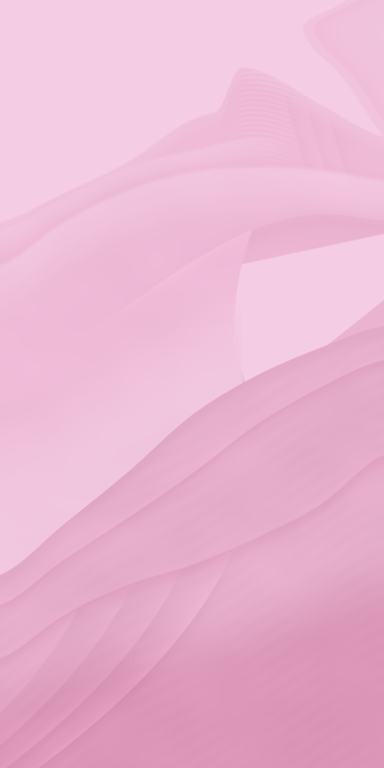
Reproduce this background procedurally as a Shadertoy shader.

```glsl
// Pale pink silk drapery: a billowing back cloth with an opening, and a darker front cloth.

const vec3 SKY  = vec3(0.957, 0.802, 0.890);
const vec3 PALE = vec3(0.946, 0.780, 0.870);
const vec3 PINK = vec3(0.934, 0.730, 0.841);
const vec3 ROSE = vec3(0.912, 0.690, 0.805);
const vec3 SATIN = vec3(0.904, 0.686, 0.798);
const vec3 MAUVE = vec3(0.886, 0.660, 0.774);
const vec3 DEEP = vec3(0.855, 0.588, 0.718);

const float RUFFLE_DENSITY = 480.0;
const float RUFFLE_DEPTH = 0.009;
const float SHEEN_DEPTH = 0.008;
const float THREAD_DEPTH = 0.004;

// Fold heights at seven evenly spaced positions, in canvas widths
const float[7] BACK_LEFT  = float[7](1.422, 1.497, 1.578, 1.688, 1.722, 1.730, 1.730);
const float[7] BACK_RIGHT = float[7](1.820, 1.820, 1.820, 1.822, 1.818, 1.729, 1.643);
const float[7] BACK_RIDGE = float[7](1.400, 1.485, 1.565, 1.608, 1.640, 1.610, 1.570);
const float[7] BACK_FOLD  = float[7](1.310, 1.422, 1.505, 1.552, 1.565, 1.557, 1.531);
const float[7] CURL       = float[7](1.023, 1.102, 1.206, 1.318, 1.406, 1.443, 1.427);
const float[7] FRONT_TOP  = float[7](0.503, 0.635, 0.771, 0.919, 1.021, 1.094, 1.151);
const float[7] FRONT_FOLD = float[7](0.424, 0.542, 0.651, 0.766, 0.893, 0.990, 1.062);
const float[7] FRONT_MID  = float[7](0.286, 0.398, 0.477, 0.529, 0.599, 0.685, 0.815);
const float[7] FRONT_LOW  = float[7](0.190, 0.270, 0.325, 0.340, 0.372, 0.437, 0.490);
const float[7] FLAP_SIDE  = float[7](1.000, 0.961, 0.922, 0.875, 0.812, 0.794, 0.900);

// Smooth spline through seven heights
float curve(float x, float[7] h) {
    float s = clamp(x, 0.0, 1.0) * 6.0;
    int i = min(int(s), 5);
    float f = s - float(i);
    float a = h[max(i - 1, 0)], b = h[i], c = h[i + 1], d = h[min(i + 2, 6)];
    return b + 0.5 * f * (c - a + f * (2.0 * a - 5.0 * b + 4.0 * c - d
             + f * (3.0 * (b - c) + d - a)));
}

float cover(float dist, float softness) {
    return smoothstep(-softness, softness, dist);
}

float falloff(float dist, float width) {
    return exp(-abs(dist) / width);
}

// Shading that starts sharply on one side of a fold
float crease(float dist, float width) {
    return cover(dist, 0.004) * falloff(dist, width);
}

// Broad uneven sheen from layered sines
float sheen(vec2 p) {
    float sum = 0.0, amp = 0.6;
    for (int i = 0; i < 4; i++) {
        p = mat2(0.8, 0.6, -0.6, 0.8) * p * 1.7 + 1.3;
        sum += amp * sin(p.x + 0.8 * sin(p.y)) * cos(p.y * 0.7);
        amp *= 0.65;
    }
    return sum;
}

vec3 backCloth(vec2 p, float depth, float aa) {
    vec3 col = mix(mix(PALE, PINK, 0.5), PINK, smoothstep(0.0, 0.06, depth));

    // Fine ruffles and pleats beneath the peak
    float ruffles = smoothstep(0.56, 0.62, p.x) * smoothstep(0.86, 0.66, p.x);
    col += RUFFLE_DEPTH * ruffles * sin(RUFFLE_DENSITY * (depth + 0.25 * p.x));
    for (int i = 0; i < 3; i++) {
        float pleat = p.x - 0.77 - 0.05 * float(i) + 0.30 * (p.y - 1.65);
        col = mix(col, ROSE, 0.45 * crease(pleat, 0.022) * smoothstep(0.01, 0.06, depth));
    }

    // Overlapping soft bands
    float ridge = curve(p.x, BACK_RIDGE) - p.y;
    vec3 band = mix(mix(PALE, PINK, 0.3), PINK, smoothstep(0.0, 0.08, ridge));
    col = mix(col, band, cover(ridge, 0.006) * smoothstep(0.80, 0.60, p.x));
    float fold = curve(p.x, BACK_FOLD) - p.y;
    col = mix(col, ROSE, 0.25 * falloff(min(fold + 0.01, 0.0), 0.02) * smoothstep(-0.05, 0.0, fold));
    band = mix(mix(PALE, PINK, 0.15), PINK, smoothstep(0.0, 0.17, fold));
    col = mix(col, band, cover(fold, 0.009));

    // Lower sheet, and the shaded underside of its curl
    float curl = curve(p.x, CURL) - p.y;
    vec3 sheet = mix(PINK, PALE, smoothstep(0.06, 0.36, curl));
    col = mix(col, sheet, cover(curl, 0.01));
    col = mix(col, ROSE, 0.30 * crease(-curl, 0.025) * smoothstep(0.25, 0.55, p.x));
    col += 0.022 * crease(curl, 0.018) * smoothstep(0.1, 0.5, p.x);
    float inside = cover(curl, aa) * cover(p.x - 0.632 - 0.30 * max(p.y - 1.32, 0.0), 0.004);
    col = mix(col, mix(PINK, ROSE, 0.3 + 0.7 * falloff(curl - 0.02, 0.05)), inside);
    return col + SHEEN_DEPTH * sheen(p * vec2(4.0, 6.0));
}

vec3 frontCloth(vec2 p, float depth, float aa) {
    vec3 col = mix(MAUVE, SATIN, smoothstep(0.0, 0.05, depth));
    float fold = curve(p.x, FRONT_FOLD) - p.y;
    vec3 band = mix(SATIN, MAUVE, 0.5 * smoothstep(0.03, 0.14, fold));
    col = mix(col, band, cover(fold, 0.004));
    col = mix(col, DEEP, 0.60 * crease(fold, 0.020));
    col += 0.016 * crease(-fold, 0.025);

    float middle = curve(p.x, FRONT_MID) - p.y;
    col = mix(col, SATIN, cover(middle, 0.006) * smoothstep(0.0, 0.05, middle));
    col = mix(col, DEEP, 0.55 * crease(middle, 0.030));
    col += 0.012 * crease(-middle, 0.03);
    col = mix(col, DEEP, 0.95 * smoothstep(-0.10, 0.12, curve(p.x, FRONT_LOW) - p.y));

    // Curved creases fanning through the lower folds, and fine threads
    for (int i = 0; i < 4; i++) {
        float k = float(i);
        float line = p.x - 0.10 + 0.085 * k - (1.35 - 0.05 * k) * p.y + 0.8 * p.y * p.y;
        float reach = smoothstep(0.60 - 0.06 * k, 0.40, p.y) / (1.0 + 0.5 * k);
        col += reach * (0.034 * crease(-line, 0.035) - 0.034 * crease(line, 0.020 + 0.01 * k));
    }
    col += THREAD_DEPTH * sin(150.0 * fold + 4.0 * sin(7.0 * p.x)) * sin(9.0 * p.x + 5.0 * p.y);
    return col + 1.3 * SHEEN_DEPTH * sheen(p * vec2(5.0, 7.0) + 3.0);
}

void mainImage(out vec4 fragColor, in vec2 fragCoord) {
    vec2 p = fragCoord / iResolution.xy * vec2(1.0, 2.0);
    float aa = 1.0 / iResolution.x;
    vec3 col = SKY;

    // Small flap in the upper corner
    float flap = p.x - curve((p.y - 1.635) / 0.365, FLAP_SIDE);
    vec3 flapColor = mix(PALE, PINK, 0.2 + 0.5 * crease(flap - 0.03, 0.08));
    col = mix(col, flapColor, cover(flap, 0.004) * step(1.6, p.y));

    // Back cloth with its opening
    float top = mix(curve(p.x, BACK_LEFT), curve(p.x, BACK_RIGHT), smoothstep(0.56, 0.63, p.x));
    float back = top - p.y;
    float side = p.x - 0.612 - 0.96 * (p.y - 1.172) * (p.y - 1.172);
    float opening = min(side, 1.177 + 0.214 * p.x - p.y);
    col = mix(col, backCloth(p, back, aa), cover(back, aa + 0.002) * (1.0 - cover(opening, aa)));
    float sliver = cover(opening, aa) * cover(0.629 - p.x, aa) * smoothstep(1.25, 1.10, p.y);
    col = mix(col, PALE, 0.6 * sliver);

    // Far edge, then the front cloth
    float far = 1.107 + 0.80 * (p.x - 0.86) - p.y;
    col = mix(col, mix(PINK, ROSE, 0.7), cover(far, aa) * step(0.7, p.x));
    float front = curve(p.x, FRONT_TOP) - p.y;
    col = mix(col, frontCloth(p, front, aa), cover(front, aa));

    fragColor = vec4(clamp(col, 0.0, 1.0), 1.0);
}
```
